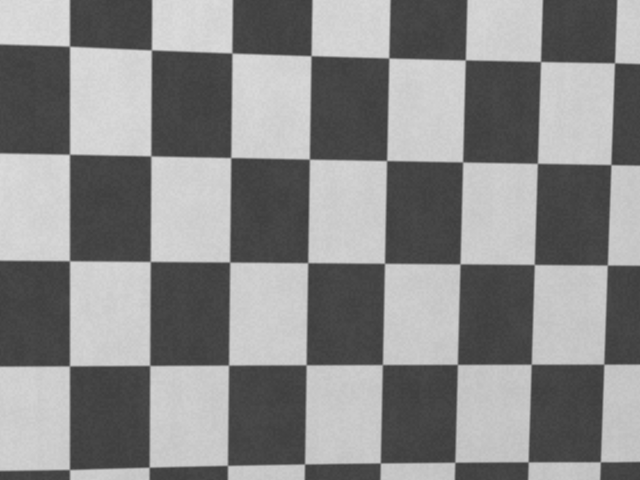
A Shadertoy shader for this pattern:

```glsl
// Lengths are fractions of the canvas height, measured down from the top left
const mat3 GRID_TO_CANVAS = mat3(
    0.17338, 0.00611, 0.00872,   // one column across
    0.00103, 0.22742, 0.00708,   // one row down
    0.14583, 0.09722, 1.0);      // first grid corner
const vec2 CELL_SIZE = vec2(0.162, 0.215);
const vec2 BOW_SPAN = vec2(0.146, 1.281);  // left and right ends of the bow
const float BOW_CENTRE = 0.54;
const float BOW_DEPTH = 0.06;
const float EDGE_SOFTNESS = 0.0036;
const float DARK_INK = 0.268;
const float PAPER_BRIGHT = 0.848;
const float PAPER_DIM = 0.762;
const float GRAIN_SCALE = 210.0;
const float GRAIN_AMOUNT = 0.032;
const float MOTTLE_SCALE = 22.0;
const float MOTTLE_AMOUNT = 0.018;
const vec2 STREAK_SCALE = vec2(60.0, 5.0);
const float STREAK_AMOUNT = 0.012;

float hash(vec2 p) {
    vec3 q = fract(vec3(p.xyx) * 0.1031);
    q += dot(q, q.yzx + 33.33);
    return fract((q.x + q.y) * q.z);
}

float valueNoise(vec2 p) {
    vec2 cell = floor(p);
    vec2 f = fract(p);
    f = f * f * (3.0 - 2.0 * f);
    float top = mix(hash(cell), hash(cell + vec2(1.0, 0.0)), f.x);
    float bottom = mix(hash(cell + vec2(0.0, 1.0)), hash(cell + 1.0), f.x);
    return mix(top, bottom, f.y);
}

// Slight inward curve of the outer rows, strongest mid-span
vec2 bowSheet(vec2 p) {
    float across = (p.x - BOW_SPAN.x) / (BOW_SPAN.y - BOW_SPAN.x);
    float bulge = max(4.0 * across * (1.0 - across), 0.0);
    float dy = p.y - BOW_CENTRE;
    p.y += BOW_DEPTH * bulge * dy * dy * dy;
    return p;
}

vec2 canvasToGrid(vec2 p) {
    vec3 g = inverse(GRID_TO_CANVAS) * vec3(p, 1.0);
    return g.xy / g.z;
}

// Soft checker: 0 on dark cells, 1 on light cells
float checker(vec2 grid, float softness) {
    vec2 line = floor(grid + 0.5);
    vec2 offset = (grid - line) * CELL_SIZE;
    vec2 side = 2.0 * smoothstep(-softness, softness, offset) - 1.0;
    vec2 parity = 1.0 - 2.0 * mod(line, 2.0);
    side *= parity;
    return 0.5 + 0.5 * side.x * side.y;
}

void mainImage(out vec4 fragColor, in vec2 fragCoord) {
    vec2 p = fragCoord / iResolution.y;
    p.y = 1.0 - p.y;

    float softness = max(EDGE_SOFTNESS, 0.75 / iResolution.y);
    float light = checker(canvasToGrid(bowSheet(p)), softness);

    // Lighting falls off towards the lower right
    float falloff = smoothstep(-0.1, 1.1, 0.35 * p.x + 0.55 * p.y);
    float paper = mix(PAPER_BRIGHT, PAPER_DIM, falloff);
    float shade = mix(DARK_INK, paper, light);

    // Sensor grain, paper mottling and faint vertical print streaks
    shade += GRAIN_AMOUNT * (valueNoise(p * GRAIN_SCALE) - 0.5);
    shade += MOTTLE_AMOUNT * (valueNoise(p * MOTTLE_SCALE + 17.0) - 0.5);
    shade += STREAK_AMOUNT * (valueNoise(p * STREAK_SCALE + 41.0) - 0.5);

    fragColor = vec4(vec3(shade), 1.0);
}
```
